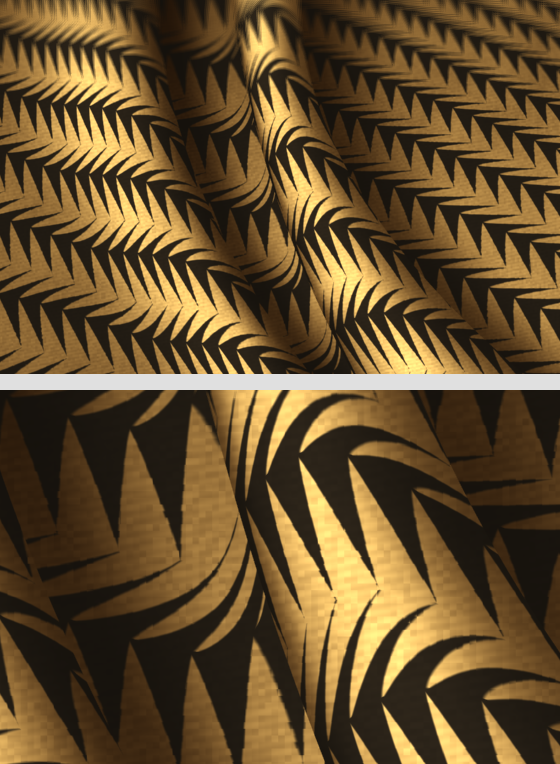
Top, the full canvas; bottom, a detail of the centre.
Reproduce this texture procedurally as a WebGL 1 fragment shader.

```glsl
precision highp float;
// Draped black and gold jacquard cloth woven with rows of feathered chevrons.
uniform vec2 u_resolution;

#define GOLD vec3(1.0, 0.80, 0.44)
#define BLACK vec3(0.165, 0.135, 0.095)
#define SPIKE_LENGTH 0.59
#define ARM_LENGTH 0.41
#define SPIKE_LEAN 0.55
#define ARM_SLANT 5.6
#define CHEVRON_WIDTH 1.08
#define THREADS 170.0
#define TOP_BLUR 0.008

float hash(vec2 p) {
  return fract(sin(dot(p, vec2(127.1, 311.7))) * 43758.5453);
}

float noise(vec2 p) {
  vec2 i = floor(p);
  vec2 f = fract(p);
  f = f * f * (3.0 - 2.0 * f);
  return mix(mix(hash(i), hash(i + vec2(1.0, 0.0)), f.x),
             mix(hash(i + vec2(0.0, 1.0)), hash(i + 1.0), f.x), f.y);
}

float bell(float x, float width) {
  return exp(-x * x / (width * width));
}

// Coverage of gold: spikes above each row line, slanted arms below it.
// uv.x counts chevrons along a row, uv.y counts rows downward.
float chevrons(vec2 uv, float fray) {
  float t = fract(uv.y + 0.6) - 0.6;
  float isArm = step(0.0, t);
  float phase = uv.x + t * mix(-SPIKE_LEAN, ARM_SLANT, isArm);
  float left = max(0.0, 1.0 - abs(t) / mix(SPIKE_LENGTH, ARM_LENGTH, isArm));
  float taper = pow(left, mix(0.78, 0.55, isArm));
  float inside = 0.5 * CHEVRON_WIDTH * taper - abs(fract(phase) - 0.5);
  float soft = mix(0.05, 0.09, isArm);
  return smoothstep(0.0, soft, inside + fray * taper);
}

// Thread texture and light on the woven cloth.
vec3 cloth(vec2 uv, float light, vec2 p) {
  vec2 thread = p * THREADS;
  float grain = hash(floor(thread)) - 0.5;
  float gold = chevrons(uv, 0.04 * grain);
  float rib = sin(6.2832 * (thread.y * 0.6 + thread.x * 0.12));
  light *= 1.0 + 0.12 * grain + 0.03 * rib + 0.16 * (noise(p * 9.0) - 0.5);
  vec3 goldColor = GOLD * pow(vec3(max(light, 0.02)), vec3(1.0, 1.15, 1.3));
  vec3 blackColor = BLACK * (0.4 + 0.6 * light);
  return mix(blackColor, goldColor, gold);
}

// p.x runs right, p.y runs down; both in canvas heights.
vec3 drapery(vec2 p) {
  float x = p.x;
  float d = p.y;
  float leftEdge = 0.42 + 0.05 * d + 0.36 * d * d;
  float foldStart = 0.625 + 0.10 * d + 0.22 * d * d;
  float foldEnd = 0.80 + 0.02 * d + 0.58 * d * d;
  vec2 uv;
  float light;

  if (x < leftEdge) {
    // Broad left fold: rows level out on its bright ridge, then plunge.
    float u = leftEdge - x;
    float row = d - 0.22 * x - 0.03 * bell(u - 0.36, 0.14) - 0.08 * exp(-u / 0.06);
    uv.x = (x - 0.3 * leftEdge) / (0.038 + 0.022 * d);
    uv.x += 1.5 * (1.0 - smoothstep(0.1, 0.4, u));
    uv.y = log(max(1.0 + 0.62 * row, 0.1)) / 0.09;
    light = 0.56 + 0.50 * bell(u - 0.2, 0.15);
    light *= 0.35 + 0.65 * smoothstep(0.0, 0.12, u);
    light *= 0.85 + 0.15 * smoothstep(0.0, 0.3, d);
  } else if (x < foldStart) {
    // Shaded valley, drawn upward where it meets the next fold.
    float u = foldStart - x;
    float row = d - 0.35 * x + 0.08 * exp(-u / 0.04);
    uv = vec2(x / 0.055, row / 0.18 + 0.5);
    light = 0.18 + 0.40 * smoothstep(0.02, 0.17, x - leftEdge);
    light *= 0.75 + 0.5 * smoothstep(0.1, 0.6, d);
  } else if (x < foldEnd) {
    // Narrow raised fold, compressed at its left side.
    float r = (x - foldStart) / (foldEnd - foldStart);
    float away = 1.0 - r;
    float row = d - 0.12 * r * r * r - 0.08 * away * away * away;
    uv.x = (x - foldStart) / 0.05 - 1.2 * exp(-6.0 * r);
    uv.y = 0.88 * log(1.0 + 0.62 * row) / 0.09 + 0.42;
    light = 0.28 + 0.80 * bell(r - 0.35, 0.38);
    light *= 0.6 + 0.4 * smoothstep(0.0, 0.12, r);
  } else {
    // Flat receding cloth on the right.
    float row = d - 0.4 * (x - 1.172);
    uv.x = (x - 1.1) / (0.042 + 0.03 * d);
    uv.y = log(max(1.0 + 1.53 * row, 0.1)) / 0.13 - 0.27;
    light = 0.22 + 0.42 * smoothstep(0.0, 0.26, x - foldEnd);
    light *= 0.85 + 0.3 * smoothstep(0.1, 0.7, d);
  }
  return cloth(uv, light, p);
}

void main() {
  vec2 p = gl_FragCoord.xy / u_resolution.y;
  p.y = 1.0 - p.y;
  // Sample spread smooths edges and throws the far cloth out of focus.
  float far = max(0.0, 1.0 - 2.0 * p.y);
  float spread = max(0.55 / u_resolution.y, TOP_BLUR * far * far);
  vec3 color = vec3(0.0);
  for (int i = 0; i < 16; i++) {
    float k = float(i);
    vec2 offset = (vec2(mod(k, 4.0), floor(k / 4.0)) - 1.5) / 1.5;
    color += drapery(p + spread * offset);
  }
  gl_FragColor = vec4(color / 16.0, 1.0);
}
```
